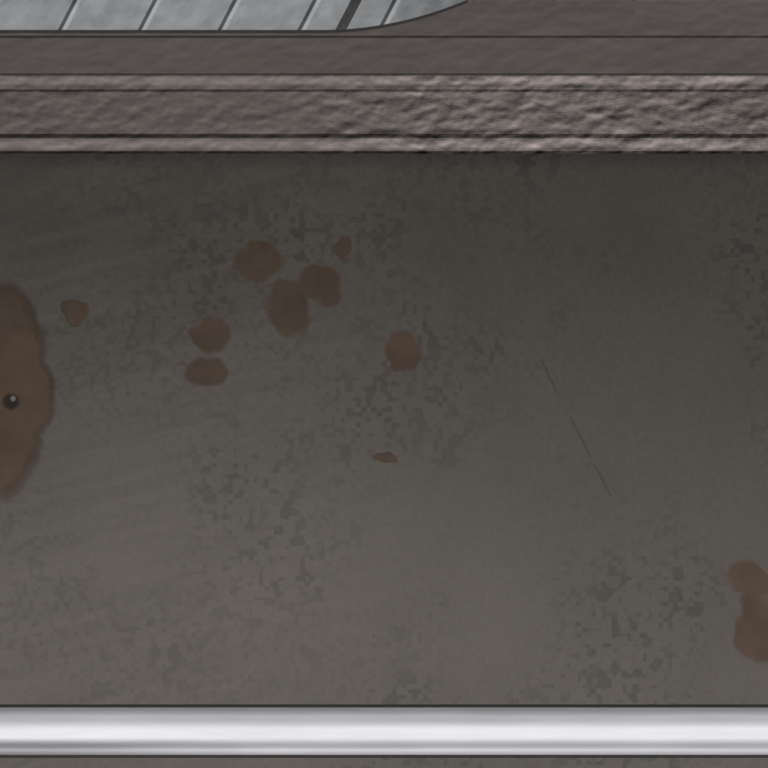
Reproduce this texture procedurally as a Shadertoy shader.

```glsl
float hash(vec2 p) {
    p = fract(p * vec2(0.1031, 0.1137));
    p += dot(p, p.yx + 33.33);
    return fract((p.x + p.y) * p.x * 17.3);
}

float noise(vec2 p) {
    vec2 i = floor(p), f = fract(p);
    f = f * f * (3.0 - 2.0 * f);
    return mix(mix(hash(i), hash(i + vec2(1, 0)), f.x),
               mix(hash(i + vec2(0, 1)), hash(i + vec2(1, 1)), f.x), f.y);
}

float fbm(vec2 p) {
    float sum = 0.0, amp = 0.5;
    for (int i = 0; i < 4; i++) {
        sum += amp * noise(p);
        p = mat2(1.6, 1.2, -1.2, 1.6) * p + 7.3;
        amp *= 0.5;
    }
    return sum;
}

// Soft line of a given half width around d = 0
float stroke(float d, float halfWidth, float aa) {
    return 1.0 - smoothstep(halfWidth - aa, halfWidth + aa, abs(d));
}

float above(float edge, float x, float aa) {
    return smoothstep(edge - aa, edge + aa, x);
}

float segment(vec2 p, vec2 a, vec2 b) {
    vec2 d = b - a;
    return length(p - a - d * clamp(dot(p - a, d) / dot(d, d), 0.0, 1.0));
}

// Coverage of rust blobs, each given as centre and radii
float rustMask(vec2 p) {
    const vec4 blobs[12] = vec4[12](
        vec4(0.335, 0.340, 0.030, 0.029), vec4(0.378, 0.402, 0.032, 0.036),
        vec4(0.417, 0.371, 0.028, 0.022), vec4(0.447, 0.324, 0.011, 0.017),
        vec4(0.267, 0.482, 0.031, 0.026), vec4(0.277, 0.437, 0.027, 0.019),
        vec4(0.520, 0.460, 0.021, 0.023), vec4(0.098, 0.404, 0.015, 0.017),
        vec4(0.500, 0.602, 0.017, 0.008), vec4(0.000, 0.510, 0.068, 0.135),
        vec4(0.980, 0.757, 0.029, 0.026), vec4(0.991, 0.815, 0.035, 0.048));
    vec2 warp = vec2(fbm(p * 30.0), fbm(p * 30.0 + 19.0)) - 0.47;
    vec2 q = p + warp * 0.028;
    float cover = 0.0;
    for (int i = 0; i < 12; i++) {
        float d = length((q - blobs[i].xy) / blobs[i].zw);
        cover = max(cover, 1.0 - smoothstep(0.82, 1.08, d));
    }
    return cover;
}

vec3 wornPanel(vec2 p, float aa) {
    float depth = smoothstep(0.19, 0.90, p.y);
    float tone = mix(0.245, 0.363, depth);
    tone += 0.025 * exp(-dot((p - vec2(0.2, 0.62)) * vec2(3.0, 4.0), (p - vec2(0.2, 0.62)) * vec2(3.0, 4.0)));
    tone += 0.045 * (fbm(p * 5.0) - 0.47);

    // Pitted grain and slanted brushing
    float patches = smoothstep(0.32, 0.62, fbm(p * 6.0 + 11.0)) * mix(0.5, 1.0, smoothstep(0.1, 0.5, p.x));
    tone -= 0.042 * patches * smoothstep(0.48, 0.72, noise(p * 150.0) * 0.65 + noise(p * 75.0) * 0.35);
    vec2 along = vec2(p.x - 0.25 * p.y, p.y + 0.25 * p.x);
    tone += 0.035 * (fbm(along * vec2(9.0, 95.0)) - 0.47) * (1.0 - smoothstep(0.25, 0.65, p.x));
    tone += 0.015 * (noise(p * 240.0) - 0.5);
    tone -= 0.035 * stroke(segment(p, vec2(0.705, 0.47), vec2(0.795, 0.645)), 0.0015, aa)
          * smoothstep(0.3, 0.6, noise(p * 45.0));
    vec3 col = tone * vec3(1.025, 0.975, 0.915);

    // Rust, with a darker pitted core at the left
    float rust = rustMask(p);
    vec3 rustCol = mix(vec3(0.25, 0.205, 0.17), vec3(0.33, 0.265, 0.22), fbm(p * 38.0));
    col = mix(col, rustCol * mix(0.88, 1.12, depth), rust * 0.80);
    col -= 0.04 * rust * (1.0 - rust) * 4.0 * (1.0 - smoothstep(0.08, 0.12, p.x));
    float pit = length((p - vec2(0.014, 0.523)) / vec2(0.014, 0.013));
    col = mix(col, vec3(0.13), 0.75 * (1.0 - smoothstep(0.5, 1.0, pit)));
    col += 0.22 * (1.0 - smoothstep(0.002, 0.005, length(p - vec2(0.017, 0.519))));
    return col * mix(0.82, 1.0, smoothstep(0.198, 0.225, p.y));
}

vec3 moulding(vec2 p, float aa) {
    // Hammered relief lit from above
    vec2 q = vec2(p.x + 0.5 * p.y, p.y) * vec2(48.0, 100.0);
    float relief = fbm(q) - fbm(q + vec2(0.25, 0.55));
    float trim = above(0.098, p.y, aa);
    float rough = mix(0.12, mix(0.35, 0.75, smoothstep(0.35, 0.6, p.x)), trim);
    float shine = exp(-pow((p.x - 0.70) * 3.5, 2.0)) * trim;
    float tone = mix(0.315, 0.335, trim) + 0.045 * shine + relief * rough * 0.55;
    tone += 0.03 * (fbm(p * vec2(8.0, 20.0)) - 0.47);
    tone += 0.10 * stroke(p.y - 0.105, 0.005, 0.003);
    tone += 0.10 * stroke(p.y - 0.188, 0.006, 0.004);
    tone -= 0.12 * stroke(p.y - 0.048, 0.0015, aa);
    tone -= 0.10 * stroke(p.y - 0.097, 0.0015, aa);
    tone -= 0.13 * stroke(p.y - 0.118, 0.0017, aa);
    tone -= 0.17 * stroke(p.y - 0.177, 0.0026, aa);
    tone -= 0.20 * stroke(p.y - 0.199, 0.0022, aa);
    return tone * vec3(1.05, 0.975, 0.945);
}

vec3 slattedPlate(vec2 p, float aa) {
    float slant = p.x + p.y * 0.52;
    float cell = fract((slant - 0.098) / 0.104 + 0.5) - 0.5;
    float tone = 0.54 + 0.14 * (fbm(vec2(slant * 60.0, p.y * 70.0)) - 0.47);
    tone += 0.10 * stroke(cell - 0.055, 0.025, 0.02);
    tone -= 0.24 * stroke(cell, 0.024, aa * 10.0);
    tone -= 0.28 * stroke(slant - 0.464, 0.007, aa);
    tone -= 0.10 * smoothstep(0.45, 0.60, p.x);
    return tone * vec3(0.99, 1.0, 1.01);
}

vec3 polishedRail(float t, float x) {
    float tone = mix(0.50, 0.70, smoothstep(0.02, 0.22, t));
    tone = mix(tone, 0.92, smoothstep(0.25, 0.48, t));
    tone = mix(tone, mix(0.52, 0.66, smoothstep(0.0, 0.4, x)), smoothstep(0.62, 0.80, t));
    tone += 0.16 * stroke(t - 0.90, 0.04, 0.05);
    tone += 0.06 * (fbm(vec2(x * 14.0, t * 7.0)) - 0.47);
    return tone * vec3(0.995, 0.99, 1.01);
}

void mainImage(out vec4 fragColor, in vec2 fragCoord) {
    vec2 p = fragCoord / iResolution.xy;
    p.y = 1.0 - p.y; // measure downward from the top edge
    float aa = 1.0 / iResolution.y;

    vec3 col = mix(moulding(p, aa), wornPanel(p, aa), above(0.200, p.y, aa));

    // Plate with a rounded lower right corner
    float bend = clamp((p.x - 0.42) / 0.19, 0.0, 1.0);
    float rim = 0.040 * (1.0 - bend * bend);
    col = mix(col, slattedPlate(p, aa), 1.0 - above(rim, p.y, aa));
    col = mix(col, vec3(0.17), 0.75 * stroke(p.y - rim - 0.001, 0.002, aa) * (1.0 - step(0.61, p.x)));

    // Rail between two dark seams
    float t = (p.y - 0.921) / 0.062;
    float rail = above(0.921, p.y, aa) * (1.0 - above(0.983, p.y, aa));
    col = mix(col, polishedRail(t, p.x), rail);
    col = mix(col, vec3(0.16), 0.85 * stroke(p.y - 0.919, 0.0018, aa));
    col = mix(col, vec3(0.19), 0.85 * stroke(p.y - 0.985, 0.0018, aa));
    fragColor = vec4(clamp(col, 0.0, 1.0), 1.0);
}
```
